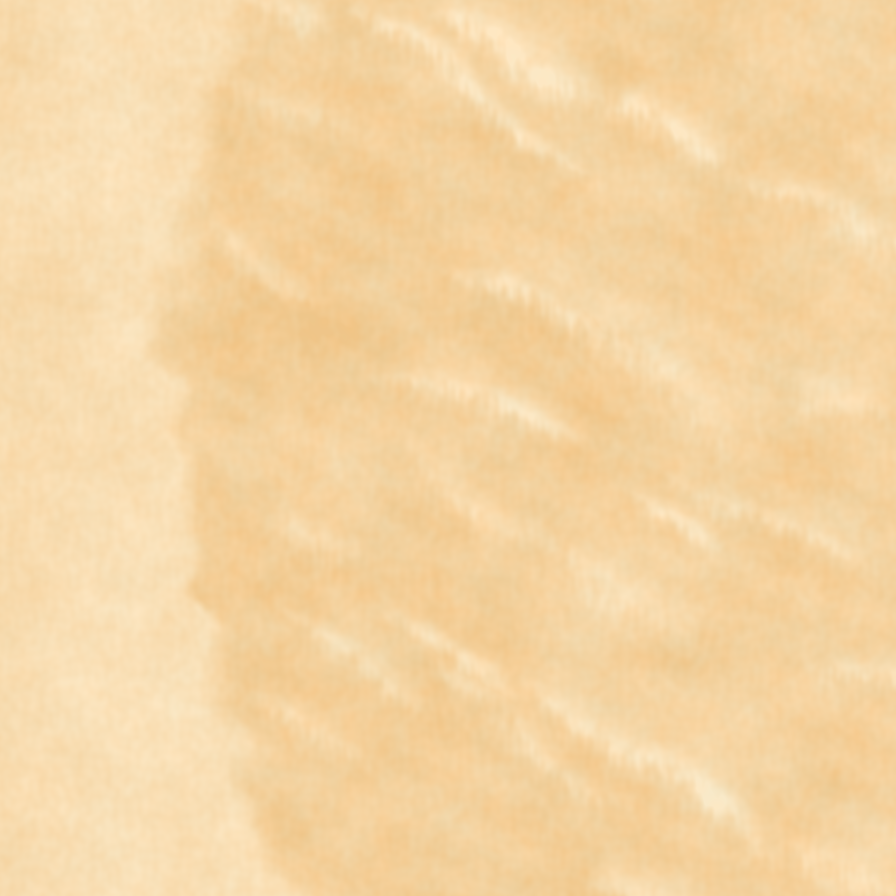
A Shadertoy shader for this texture:

```glsl
const vec3 TAN = vec3(0.942, 0.785, 0.555);
const vec3 CREAM = vec3(0.985, 0.897, 0.748);
const vec3 WARM_TINT = vec3(0.022, -0.008, -0.026);

const float BODY_TONE = 0.19;
const float BAND_TONE = 0.72;
const float EDGE_SOFTNESS = 0.026;

const int STREAK_COUNT = 25;
const float STREAK_ANGLE = -0.44;
const float ANGLE_SPREAD = 0.40;
const vec2 STREAK_LENGTH = vec2(0.06, 0.24);
const vec2 STREAK_WIDTH = vec2(0.009, 0.019);
const float STREAK_TONE = 0.55;
const float HALO_TONE = 0.20;
const float SHADOW_TONE = 0.12;

const float MOTTLE_SCALE = 7.0;
const float SPECKLE_SCALE = 36.0;
const float GRAIN_SCALE = 95.0;

vec2 hash2(vec2 p) {
    vec3 q = fract(vec3(p.xyx) * vec3(0.1031, 0.1030, 0.0973));
    q += dot(q, q.yzx + 33.33);
    return fract((q.xx + q.yz) * q.zy);
}

vec2 gradient(vec2 cell) {
    float angle = 6.2832 * hash2(cell + 17.0).x;
    return vec2(cos(angle), sin(angle));
}

float gradientNoise(vec2 p) {
    vec2 i = floor(p), f = fract(p);
    vec2 u = f * f * f * (f * (f * 6.0 - 15.0) + 10.0);
    vec2 e = vec2(0.0, 1.0);
    float low = mix(dot(gradient(i), f), dot(gradient(i + e.yx), f - e.yx), u.x);
    float high = mix(dot(gradient(i + e), f - e), dot(gradient(i + e.yy), f - e.yy), u.x);
    return mix(low, high, u.y);
}

// Pale strip on the left, bounded by a shallow ragged arc
float paleBand(vec2 p) {
    float edge = 0.195 + 0.43 * (p.y - 0.56) * (p.y - 0.56);
    edge += 0.05 * gradientNoise(vec2(p.x * 4.0, p.y * 8.0 + 3.0));
    edge += 0.035 * gradientNoise(p * vec2(9.0, 22.0) + 11.0);
    float softness = EDGE_SOFTNESS * (1.0 + 1.2 * gradientNoise(p * 7.0 + 80.0));
    return 1.0 - smoothstep(-softness, softness, p.x - edge);
}

// One tapered, bent streak: light crest, broad halo, shade below it
vec3 streak(vec2 p, float id) {
    vec2 shape = hash2(vec2(id, 3.0));
    vec2 style = hash2(vec2(id, 8.0));
    vec2 center = fract(0.31 + id * vec2(0.7549, 0.5698));
    center.x = mix(0.25, 1.04, center.x);
    center += 0.10 * (hash2(vec2(id, 14.0)) - 0.5);

    float angle = STREAK_ANGLE + ANGLE_SPREAD * (style.x - 0.5);
    vec2 axis = vec2(cos(angle), sin(angle));
    vec2 d = p - center;
    float size = shape.x * mix(0.75, 1.0, center.x);
    float halfLength = mix(STREAK_LENGTH.x, STREAK_LENGTH.y, size);
    float along = dot(d, axis) / halfLength;
    float across = dot(d, vec2(-axis.y, axis.x));
    across += (style.y - 0.5) * 0.05 * along * along;

    float taper = 1.0 - smoothstep(0.3, 1.0, abs(along));
    float width = mix(STREAK_WIDTH.x, STREAK_WIDTH.y, shape.y) * (0.5 + 0.5 * taper);
    float v = across / width;
    float wide = v / 2.8;
    float below = v / 1.6 + 1.7;
    float strength = mix(0.35, 1.0, style.y);
    return strength * taper * exp(-vec3(v * v, wide * wide, below * below));
}

void mainImage(out vec4 fragColor, in vec2 fragCoord) {
    vec2 p = fragCoord / iResolution.xy;

    // Layers of soft irregularity, one drawn out along the streaks
    float mottle = gradientNoise(p * MOTTLE_SCALE);
    float blotch = gradientNoise(p * 17.0 + 13.0);
    float speckle = gradientNoise(p * SPECKLE_SCALE + 5.0);
    float grain = gradientNoise(p * GRAIN_SCALE + 9.0);
    float fibre = gradientNoise(p * vec2(120.0, 40.0) + 21.0);
    vec2 axis = vec2(cos(STREAK_ANGLE), sin(STREAK_ANGLE));
    vec2 drawn = vec2(dot(p, axis), dot(p, vec2(-axis.y, axis.x)));
    float wisp = gradientNoise(drawn * vec2(6.0, 24.0) + 37.0);

    // Wavy scattered streaks
    vec2 warp = vec2(gradientNoise(p * 5.0 + 31.0), gradientNoise(p * 5.0 + 47.0));
    vec2 wavy = p + 0.045 * warp + 0.007 * vec2(speckle, fibre) + 0.006 * blotch;
    vec3 streaks = vec3(0.0);
    for (int i = 0; i < STREAK_COUNT; i++) {
        streaks = max(streaks, streak(wavy, float(i)));
    }
    streaks.x *= 0.95 + 0.5 * speckle + 0.5 * blotch + 0.4 * fibre;

    // Tone of the ground, darkest just outside the band and palest just inside
    float band = paleBand(p);
    float bandTone = BAND_TONE + 0.16 * smoothstep(0.02, 0.15, p.x) - 0.07;
    float bodyTone = BODY_TONE + 0.13 * smoothstep(0.22, 0.85, p.x);
    bodyTone += 0.28 * wisp + 0.12 * mottle;
    bodyTone += dot(streaks, vec3(STREAK_TONE, HALO_TONE, -SHADOW_TONE));
    float tone = mix(bodyTone, bandTone, band);
    tone += 0.22 * mottle + 0.16 * blotch + 0.17 * speckle + 0.16 * grain + 0.11 * fibre;

    // Faint drift between peach and straw
    float warmth = 0.8 * gradientNoise(p * 13.0 + 63.0) + 0.8 * gradientNoise(p * 55.0 + 71.0);
    vec3 color = mix(TAN, CREAM, clamp(tone, -0.1, 1.1));
    color += WARM_TINT * warmth * (1.0 - 0.5 * band);
    fragColor = vec4(clamp(color, 0.0, 1.0), 1.0);
}
```
